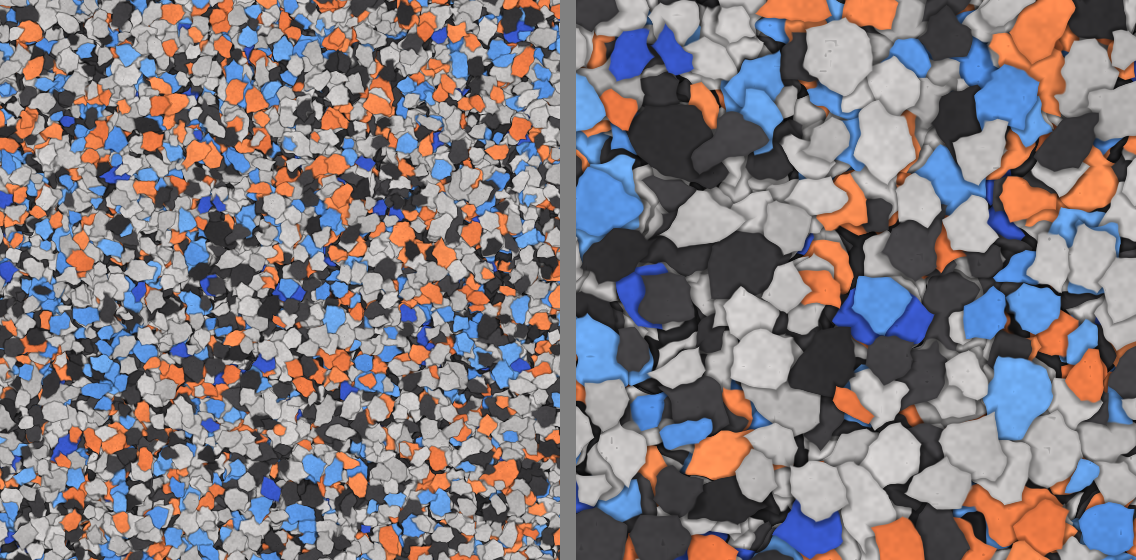
Left, the full canvas; right, a detail of the centre.
A Shadertoy shader for this texture:

```glsl
// Rubber granulate flooring: packed angular chips in grey, black, blue and orange.

vec3 hash3(vec2 p) {
    vec3 q = fract(p.xyx * vec3(0.1031, 0.1030, 0.0973));
    q += dot(q, q.yxz + 33.33);
    return fract((q.xxy + q.yzz) * q.zyx);
}

float valueNoise(vec2 p) {
    vec2 i = floor(p), f = fract(p);
    f = f * f * (3.0 - 2.0 * f);
    float low = mix(hash3(i).x, hash3(i + vec2(1, 0)).x, f.x);
    float high = mix(hash3(i + vec2(0, 1)).x, hash3(i + vec2(1, 1)).x, f.x);
    return mix(low, high, f.y);
}

mat2 rotation(float a) {
    return mat2(cos(a), sin(a), -sin(a), cos(a));
}

// Irregular polygon: the overlap of six half planes at uneven angles
float chipDistance(vec2 q, float radius, vec2 seed) {
    float d = -1.0;
    for (int k = 0; k < 6; k++) {
        vec3 h = hash3(seed + float(k) * 17.3 + 5.1);
        float angle = (float(k) + 0.6 * (h.x - 0.5)) * 1.0472;
        d = max(d, dot(q, vec2(cos(angle), sin(angle))) - radius * mix(0.68, 1.08, h.y));
    }
    return d;
}

vec3 chipColor(float pick, float tone, float depth) {
    float black = mix(0.29, 0.20, depth);
    if (pick < black) return vec3(0.225, 0.22, 0.228) * mix(0.78, 1.22, tone);
    pick = (pick - black) / (1.0 - black);
    if (pick < 0.59) return vec3(0.755, 0.745, 0.742) * mix(0.91, 1.07, tone);
    if (pick < 0.80) {
        vec3 blue = mix(vec3(0.30, 0.53, 0.86), vec3(0.44, 0.67, 0.93), tone);
        return mix(blue, vec3(0.22, 0.34, 0.78), step(tone, 0.13));
    }
    return mix(vec3(0.91, 0.46, 0.26), vec3(0.99, 0.57, 0.34), tone);
}

void mainImage(out vec4 fragColor, in vec2 fragCoord) {
    vec2 uv = fragCoord / iResolution.y;
    float pixel = 1.0 / iResolution.y;

    // Ragged outlines come from a slight warp of the plane
    vec2 warp = vec2(valueNoise(uv * 75.0), valueNoise(uv * 75.0 + 41.0)) - 0.5;
    vec2 fine = vec2(valueNoise(uv * 210.0 + 9.0), valueNoise(uv * 210.0 + 77.0)) - 0.5;
    vec2 p = uv + warp * 0.008 + fine * 0.002;
    float grain = valueNoise(uv * 330.0);
    float mottle = valueNoise(uv * 120.0 + 13.0);

    // Dark binder in the gaps
    vec3 color = vec3(0.17, 0.168, 0.175) * (0.75 + 0.5 * mottle);

    // Layers of chips, each on its own turned and jittered grid
    for (int layer = 0; layer < 8; layer++) {
        float n = float(layer);
        float size = 0.034 + 0.024 * fract(n * 0.618);
        vec2 g = rotation(n * 1.3 + 0.4) * p / size + 60.0 + n * 7.31;
        vec2 cell = floor(g);
        for (int j = 0; j < 9; j++) {
            vec2 id = cell + vec2(j % 3, j / 3) - 1.0;
            vec2 seed = id + n * 131.0;
            vec3 place = hash3(seed);
            vec2 q = g - id - mix(vec2(0.08), vec2(0.92), place.xy);
            if (dot(q, q) > 1.1) continue;

            vec3 look = hash3(seed + 311.7);
            float stretch = mix(1.0, 1.38, look.z);
            vec2 local = rotation(place.z * 6.2832) * q * vec2(1.0);
            local *= vec2(1.0 / stretch, sqrt(stretch));
            float radius = mix(0.24, 0.49, hash3(seed + 71.9).x);
            float d = chipDistance(local, radius, seed) * size;

            // Face: gentle tilt, mottling, small pits and a worn rim
            vec3 face = chipColor(look.x, look.y, n / 7.0);
            face *= 1.0 + 0.10 * local.x + 0.07 * (mottle - 0.5) + 0.09 * (grain - 0.5);
            face *= 1.0 - 0.22 * smoothstep(0.86, 0.97, grain * 0.75 + mottle * 0.25);
            face *= 1.0 - 0.12 * smoothstep(-0.0025, 0.0, d);

            // Contact shadow under the chip, then the chip itself
            color *= 1.0 - 0.40 * smoothstep(0.0038, 0.0, d);
            color = mix(color, face, smoothstep(0.8 * pixel, -0.8 * pixel, d));
        }
    }
    fragColor = vec4(clamp(color, 0.0, 1.0), 1.0);
}
```
